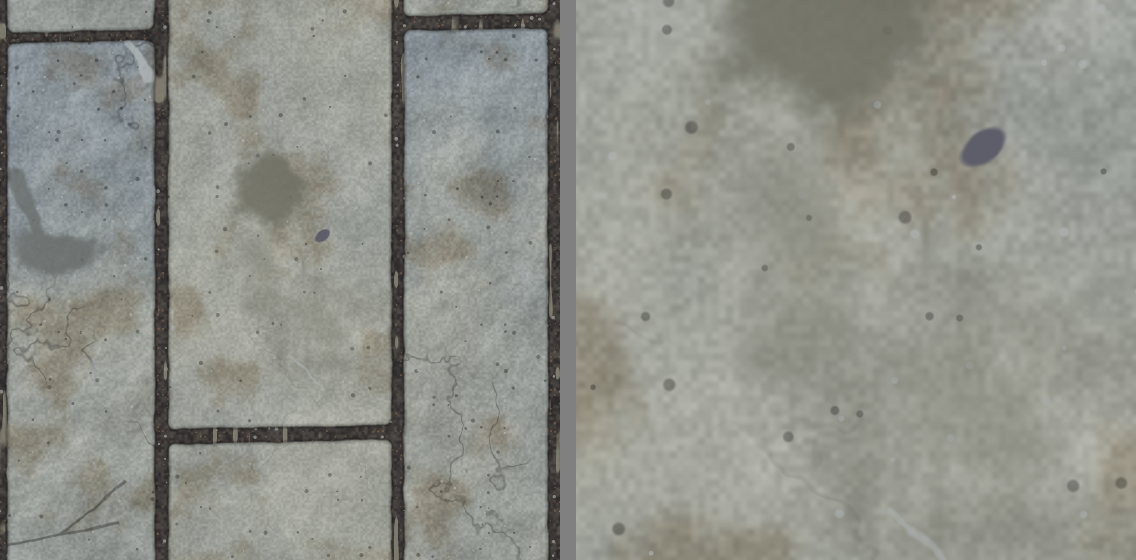
Left: the whole. Right: its middle third, enlarged.
A three.js fragment shader for this texture:

```glsl
// Worn slate paving: three upright columns of long slabs with staggered cross joints.
// Rounded-box distances cut the slabs from gritty soil; tiling noise adds tint, relief,
// grain, pits and cracks, and a few distance shapes add stains, flakes and scars.
varying vec2 vUv;

#define SOFT 0.0022
#define CORNER 0.012
#define RAGGED 0.006
#define RELIEF 0.75
#define GRAIN 0.085
#define STONE_MID vec3(0.565, 0.585, 0.570)
#define STONE_LIGHT vec3(0.640, 0.648, 0.612)
#define STONE_BLUE vec3(0.530, 0.572, 0.605)
#define STONE_DAMP vec3(0.435, 0.435, 0.390)
#define SOIL_DARK vec3(0.145, 0.135, 0.145)
#define SOIL_LIGHT vec3(0.370, 0.350, 0.320)
#define PALE vec3(0.690, 0.715, 0.720)

float hash(vec2 p) {
  vec3 q = fract(p.xyx * 0.1031);
  q += dot(q, q.yzx + 33.33);
  return fract((q.x + q.y) * q.z);
}

// Value noise with n cells over the canvas, wrapping at its borders
float noise(vec2 p, vec2 n, float seed) {
  p *= n;
  vec2 i = floor(p), f = p - i;
  f = f * f * (3.0 - 2.0 * f);
  vec2 a = mod(i, n) + seed, b = mod(i + 1.0, n) + seed;
  return mix(mix(hash(a), hash(vec2(b.x, a.y)), f.x),
             mix(hash(vec2(a.x, b.y)), hash(b), f.x), f.y);
}

float fbm(vec2 p, vec2 n, float seed) {
  float sum = 0.0, amp = 0.516;
  for (int k = 0; k < 5; k++) {
    sum += amp * noise(p, n, seed);
    n *= 2.0;
    amp *= 0.5;
  }
  return sum;
}

// Scattered round specks, one in some of the n by n cells
float specks(vec2 p, float n, float seed, float share) {
  vec2 cell = floor(p * n);
  float h = hash(mod(cell, n) + seed);
  vec2 centre = 0.35 + 0.3 * vec2(hash(cell + seed + 7.0), hash(cell + seed + 19.0));
  float r = 0.15 + 0.2 * hash(cell + seed + 31.0);
  return step(1.0 - share, h) * (1.0 - smoothstep(r * 0.5, r, length(p * n - cell - centre)));
}

float segment(vec2 p, vec2 a, vec2 b) {
  vec2 d = b - a;
  return length(p - a - d * clamp(dot(p - a, d) / dot(d, d), 0.0, 1.0));
}

float stroke(float d, float width) { return 1.0 - smoothstep(width * 0.5, width + SOFT, d); }

// Soft ellipse with a wobbling outline
float blob(vec2 p, vec2 centre, vec2 size, float wobble, float inner) {
  return 1.0 - smoothstep(inner, 1.0, length((p - centre) / size) + wobble);
}

void main() {
  vec2 p = vec2(fract(vUv.x + 0.0045), vUv.y);

  // Column: x = left edge, y = right edge, z = cross joint height, w = its half width
  vec4 slab = vec4(0.0175, 0.2805, 0.935, 0.010);
  float column = step(0.293, p.x) + step(0.715, p.x);
  if (column > 0.5) slab = vec4(0.3055, 0.7035, 0.224, 0.0135);
  if (column > 1.5) slab = vec4(0.7265, 0.9825, 0.961, 0.0135);
  float seed = 13.0 + 41.0 * column;
  float middle = 1.0 - abs(column - 1.0);

  // Distance into the slab, with rounded and ragged edges
  float joint = slab.z + 0.02 * (p.x - 0.5 * (slab.x + slab.y));
  vec2 inset = vec2(min(p.x - slab.x, slab.y - p.x),
                    abs(fract(p.y - joint + 0.5) - 0.5) - slab.w);
  float d = CORNER - length(max(CORNER - inset, 0.0));
  d += RAGGED * (fbm(p, vec2(32.0), 5.0) - 0.5);

  // Slab tint: blue near the top of the outer columns, warm in the middle
  float cloud = fbm(p, vec2(5.0), seed);
  float fine = fbm(p, vec2(20.0), seed + 3.0);
  float depth = fract(joint - p.y);
  float blue = (1.0 - middle) * (1.0 - smoothstep(0.08, 0.58, depth + 0.5 * (cloud - 0.5)));
  float light = smoothstep(0.25, 0.8, cloud) * 0.7 + 0.4 * middle;
  vec3 stone = mix(STONE_MID, STONE_LIGHT, clamp(light, 0.0, 1.0));
  stone = mix(stone, STONE_BLUE, 0.8 * blue);
  stone *= 1.0 - vec3(0.10, 0.14, 0.19) * smoothstep(0.58, 0.75, fbm(p, vec2(9.0), seed + 8.0));

  // Cleft relief, grain, pits and hairline cracks
  float slope = fbm(p + vec2(-0.004, 0.004), vec2(10.0), seed + 5.0) - fbm(p, vec2(10.0), seed + 5.0);
  stone += RELIEF * slope * mix(1.0, 0.5, middle) + 0.12 * (fine - 0.5);
  stone += GRAIN * (noise(p, vec2(240.0), 2.0) - 0.5);
  float vein = abs(fbm(p, vec2(7.0), seed + 11.0) - 0.5);
  float gate = smoothstep(0.55, 0.7, noise(p, vec2(8.0), seed + 17.0)) * (1.0 - 0.7 * middle);
  stone *= 1.0 - 0.22 * gate * (1.0 - smoothstep(0.0, 0.014, vein));
  stone *= 1.0 - 0.3 * specks(p, 70.0, 3.0, 0.05);
  stone = mix(stone, PALE, 0.6 * specks(p, 90.0, 9.0, 0.03));

  // Damp stain and its streaked trail
  float wobble = 0.9 * (fine - 0.5);
  float streak = noise(p, vec2(90.0, 6.0), 4.0);
  float damp = 0.85 * blob(p, vec2(0.478, 0.660), vec2(0.088, 0.082), wobble, 0.55);
  damp = max(damp, 0.40 * blob(p, vec2(0.475, 0.530), vec2(0.060, 0.120), wobble, 0.2));
  damp = max(damp, (0.2 + 0.3 * streak) * blob(p, vec2(0.580, 0.430), vec2(0.10, 0.12), wobble, 0.2));
  stone = mix(stone, STONE_DAMP, damp);

  // Flaked hollow, chip, scars and long cracks
  vec2 bent = p + 0.03 * (vec2(fine, cloud) - 0.5);
  float hollow = max(blob(p, vec2(0.090, 0.550), vec2(0.095, 0.045), wobble, 0.6),
                     stroke(segment(bent, vec2(0.035, 0.68), vec2(0.075, 0.57)), 0.018));
  stone = mix(stone, vec3(0.41, 0.43, 0.42), 0.8 * hollow);
  vec2 chip = mat2(0.8, -0.6, 0.6, 0.8) * (p - vec2(0.581, 0.579));
  stone = mix(stone, vec3(0.37, 0.37, 0.42), blob(chip, vec2(0.0), vec2(0.017, 0.010), wobble, 0.7));
  float scar = stroke(segment(bent, vec2(0.228, 0.925), vec2(0.274, 0.862)), 0.008);
  scar = max(scar, 0.6 * stroke(segment(bent, vec2(0.520, 0.370), vec2(0.570, 0.316)), 0.0015));
  stone = mix(stone, PALE, 0.8 * scar);
  float crack = min(segment(bent, vec2(0.02, 0.02), vec2(0.22, 0.06)),
                    segment(bent, vec2(0.11, 0.04), vec2(0.23, 0.14)));
  stone *= 1.0 - 0.3 * stroke(crack, 0.002);
  stone *= mix(0.78, 1.0, smoothstep(0.0, 0.007, d));

  // Soil with brown grit and pale slivers
  vec3 soil = mix(SOIL_DARK, SOIL_LIGHT, 0.3 * fbm(p, vec2(24.0), 6.0) + 0.6 * noise(p, vec2(190.0), 8.0));
  soil = mix(soil, vec3(0.47, 0.36, 0.27), 0.75 * specks(p, 120.0, 21.0, 0.22));
  soil = mix(soil, vec3(0.58, 0.60, 0.58), 0.8 * specks(p, 75.0, 27.0, 0.10));
  soil = mix(soil, vec3(0.55, 0.54, 0.48), 0.8 * smoothstep(0.80, 0.88, noise(p, vec2(80.0, 18.0), 33.0)));
  soil *= mix(0.7, 1.0, smoothstep(0.0, 0.006, -d));

  gl_FragColor = vec4(mix(soil, stone, smoothstep(-SOFT, SOFT, d)), 1.0);
}
```
